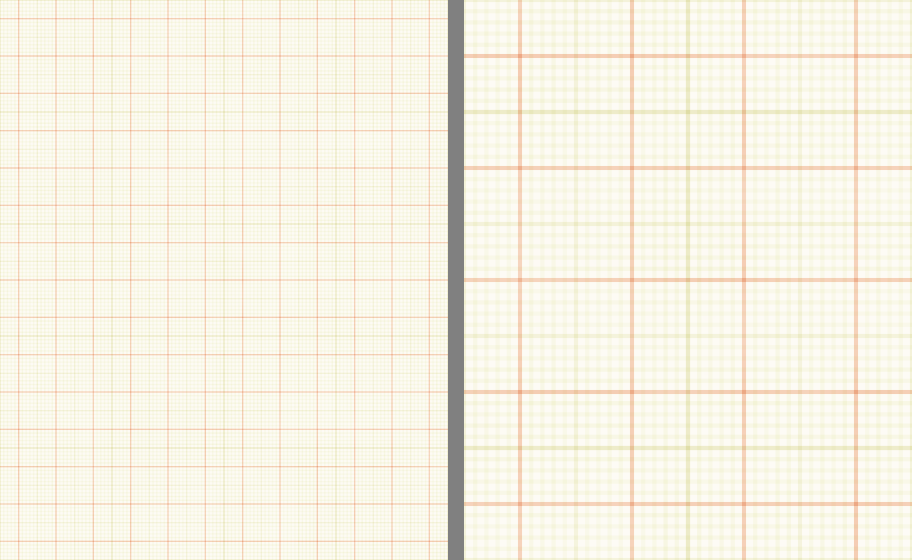
Left, the full canvas; right, a detail of the centre.
Reproduce this pattern procedurally as a WebGL 1 fragment shader.

```glsl
precision highp float;

// Graph paper: 12 by 15 cells, each split into ten fine cream divisions.
// Red rules cross the cell centres, olive rules mark the cell borders and
// darken every third one. Inks multiply over softly mottled warm paper.

uniform vec2 u_resolution;

float hash(vec2 p) {
  return fract(sin(dot(p, vec2(127.1, 311.7))) * 43758.5453);
}

float noise(vec2 p) {
  vec2 i = floor(p);
  vec2 f = fract(p);
  f = f * f * (3.0 - 2.0 * f);
  return mix(mix(hash(i), hash(i + vec2(1.0, 0.0)), f.x),
             mix(hash(i + vec2(0.0, 1.0)), hash(i + vec2(1.0, 1.0)), f.x), f.y);
}

// Share of a pixel covered by rules repeating at each multiple of period
float ruleCoverage(float x, float period, float width, float pixel) {
  float d = abs(mod(x + 0.5 * period, period) - 0.5 * period);
  float overlap = min(d + 0.5 * pixel, 0.5 * width) - max(d - 0.5 * pixel, -0.5 * width);
  return clamp(overlap / pixel, 0.0, 1.0);
}

// Light passed by all rules along one axis, with x measured in cells
vec3 axisInk(float x, float axis, float pixel, float wear) {
  float lineId = floor(x * 10.0 + 0.5);
  float strength = wear * mix(0.8, 1.2, hash(vec2(lineId, axis)));

  float fine = ruleCoverage(x, 0.1, 0.038, pixel) * strength;
  float border = ruleCoverage(x, 1.0, 0.036, pixel) * 0.4;
  float major = ruleCoverage(x, 3.0, 0.038, pixel);
  float red = ruleCoverage(x - 0.5, 1.0, 0.036, pixel) * wear;

  vec3 ink = mix(vec3(1.0), vec3(0.983, 0.986, 0.945), fine);
  ink *= mix(vec3(1.0), vec3(0.957, 0.953, 0.875), max(border, major));
  return ink * mix(vec3(1.0), vec3(0.987, 0.845, 0.80), red);
}

void main() {
  float pixel = 15.0 / u_resolution.y;
  vec2 cell = gl_FragCoord.xy * pixel;

  // Uneven inking and faint paper mottling
  float wear = mix(0.88, 1.12, noise(cell * 1.7));
  float mottle = noise(cell * 0.8 + 20.0) + 0.5 * noise(cell * 6.0) - 0.75;

  vec3 color = vec3(0.992, 0.984, 0.96) + mottle * vec3(0.003, 0.004, 0.007);
  color *= axisInk(cell.x, 1.0, pixel, wear);
  color *= axisInk(cell.y, 2.0, pixel, wear);
  gl_FragColor = vec4(color, 1.0);
}
```
